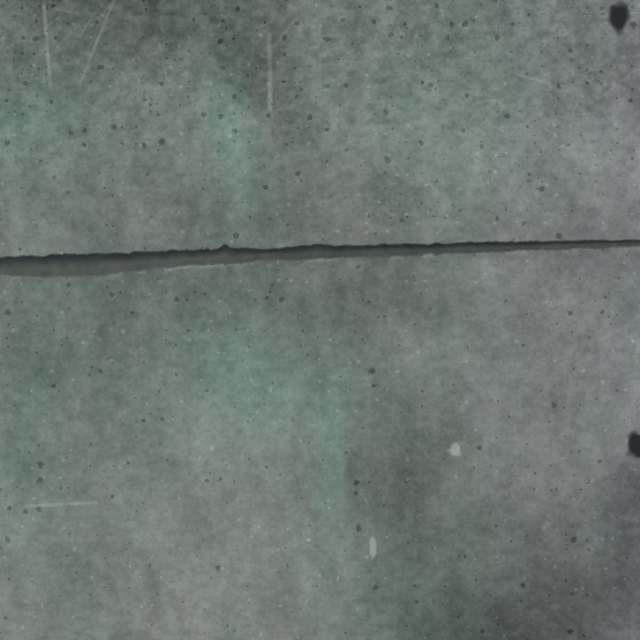
This texture is drawn by a three.js fragment shader. Its source:

```glsl
varying vec2 vUv;

float hash(vec2 p) {
  vec3 q = fract(vec3(p.xyx) * 0.1031);
  q += dot(q, q.yzx + 33.33);
  return fract((q.x + q.y) * q.z);
}

float noise(vec2 p) {
  vec2 i = floor(p), f = fract(p);
  f = f * f * (3.0 - 2.0 * f);
  return mix(mix(hash(i), hash(i + vec2(1, 0)), f.x),
             mix(hash(i + vec2(0, 1)), hash(i + vec2(1, 1)), f.x), f.y);
}

float fbm(vec2 p) {
  float sum = 0.0, amp = 0.5;
  for (int i = 0; i < 5; i++) {
    sum += amp * noise(p);
    p = mat2(1.6, 1.2, -1.2, 1.6) * p + 17.3;
    amp *= 0.55;
  }
  return sum / 1.055;
}

// Soft elliptical stain, 1 at its centre
float stain(vec2 p, vec2 center, vec2 size) {
  vec2 d = (p - center) / size;
  return exp(-dot(d, d));
}

// Thin line from a to b with a soft edge
float scratch(vec2 p, vec2 a, vec2 b, float width) {
  vec2 ab = b - a;
  float t = clamp(dot(p - a, ab) / dot(ab, ab), 0.0, 1.0);
  return 1.0 - smoothstep(0.2 * width, width, length(p - a - ab * t));
}

// Hole with a ragged rim
float hole(vec2 p, vec2 center, vec2 size) {
  float d = length((p - center) / size) + 0.5 * (noise(p * 90.0) - 0.5);
  return 1.0 - smoothstep(0.6, 1.2, d);
}

// Scattered pits, one per cell of a grid
float pits(vec2 p, float cells, float chance) {
  vec2 cell = floor(p * cells);
  vec2 center = 0.3 + 0.4 * vec2(hash(cell + 3.1), hash(cell + 8.7));
  float radius = mix(0.1, 0.28, hash(cell + 21.4));
  float d = length(fract(p * cells) - center) + 0.15 * (noise(p * cells * 5.0) - 0.5);
  return step(hash(cell + 5.9), chance) * (1.0 - smoothstep(0.4 * radius, radius, d));
}

// Broad light and dark areas
float shade(vec2 p) {
  float s = 0.05 * stain(p, vec2(0.96, 0.73), vec2(0.13, 0.10));
  s += 0.035 * stain(p, vec2(0.88, 0.43), vec2(0.16, 0.12));
  s += 0.05 * stain(p, vec2(0.88, 0.28), vec2(0.06, 0.05));
  s += 0.04 * stain(p, vec2(0.36, 0.78), vec2(0.05, 0.13));
  s += 0.03 * stain(p, vec2(0.38, 0.42), vec2(0.13, 0.10));
  s += 0.03 * stain(p, vec2(0.30, 0.14), vec2(0.25, 0.20));
  s -= 0.10 * stain(p, vec2(0.20, 1.00), vec2(0.25, 0.08));
  s -= 0.05 * stain(p, vec2(0.41, 0.91), vec2(0.07, 0.06));
  s -= 0.06 * stain(p, vec2(0.54, 0.54), vec2(0.16, 0.06));
  s -= 0.05 * stain(p, vec2(0.18, 0.50), vec2(0.14, 0.08));
  s -= 0.08 * stain(p, vec2(0.62, 0.24), vec2(0.07, 0.11));
  s -= 0.13 * stain(p, vec2(0.86, 0.04), vec2(0.22, 0.13));
  s -= 0.08 * stain(p, vec2(1.00, 0.22), vec2(0.06, 0.10));
  return s;
}

// Strength of the green tint
float patina(vec2 p) {
  float g = stain(p, vec2(0.36, 0.76), vec2(0.05, 0.14));
  g += 0.8 * stain(p, vec2(0.05, 0.81), vec2(0.20, 0.10));
  g += stain(p, vec2(0.38, 0.41), vec2(0.15, 0.12));
  g += 0.9 * stain(p, vec2(0.53, 0.31), vec2(0.04, 0.14));
  g += 0.8 * stain(p, vec2(0.04, 0.34), vec2(0.09, 0.18));
  g += 0.6 * stain(p, vec2(0.62, 0.08), vec2(0.10, 0.12));
  return g + 0.6 * stain(p, vec2(0.70, 0.84), vec2(0.20, 0.18));
}

void main() {
  vec2 p = vUv;
  vec2 warped = p + 0.07 * (vec2(fbm(p * 7.0), fbm(p * 7.0 + 40.0)) - 0.5);
  float upper = smoothstep(0.60, 0.90, p.y);

  // Mottled wall with vertical runs and fine grain
  float tone = shade(warped) + 0.13 * (fbm(p * 9.0 + 5.0) - 0.5);
  tone += 0.09 * (fbm(p * vec2(38.0, 12.0)) - 0.5);
  tone += mix(0.10, 0.17, upper) * (fbm(p * vec2(75.0, 95.0)) - 0.5);
  tone += 0.035 * (noise(p * 230.0) - 0.5);
  vec3 color = vec3(0.435, 0.480, 0.455) + tone;
  float green = patina(warped) - 0.3 + 0.7 * (fbm(p * vec2(14.0, 6.0) + 9.0) - 0.5);
  color += vec3(-0.032, 0.022, 0.0) * green;
  color += vec3(0.012, -0.004, 0.016) * smoothstep(0.65, 1.0, p.x);

  // Pits and pale flecks
  color -= 0.11 * pits(p, 42.0, mix(0.06, 0.22, upper));
  color -= 0.08 * pits(p + 0.37, 85.0, mix(0.08, 0.20, upper));
  color += 0.07 * pits(p + 0.71, 65.0, 0.09);
  color += 0.16 * hole(p, vec2(0.712, 0.298), vec2(0.009, 0.014));
  color += 0.12 * hole(p, vec2(0.582, 0.145), vec2(0.006, 0.018));

  // Scratches
  float marks = scratch(p, vec2(0.422, 0.83), vec2(0.421, 0.945), 0.006);
  marks += 0.8 * scratch(p, vec2(0.078, 0.87), vec2(0.068, 1.0), 0.005);
  marks += 0.7 * scratch(p, vec2(0.125, 0.87), vec2(0.178, 1.0), 0.004);
  marks += 0.7 * scratch(p, vec2(0.04, 0.209), vec2(0.15, 0.215), 0.004);
  for (int i = 0; i < 18; i++) {
    float k = float(i);
    vec2 start = vec2(hash(vec2(k, 1.0)), mix(0.80, 1.0, hash(vec2(k, 2.0))));
    vec2 span = 0.12 * (vec2(hash(vec2(k, 3.0)), hash(vec2(k, 4.0))) - 0.5);
    marks += 0.4 * scratch(p, start, start + span, 0.003);
  }
  color += 0.13 * marks * (0.35 + 0.65 * noise(p * 60.0));

  // Tapered seam with chipped lips
  float chip = 0.007 * (fbm(p * vec2(60.0, 25.0)) - 0.5);
  float top = 0.598 + 0.042 * p.x - 0.014 * p.x * p.x + chip;
  top += 0.007 * stain(p.xx, vec2(0.352), vec2(0.010));
  top += 0.004 * stain(p.xx, vec2(0.495), vec2(0.025));
  float bottom = 0.575 + 0.04 * p.x - 0.012 * stain(p.xx, vec2(0.12), vec2(0.17)) - chip;
  float seam = smoothstep(bottom - 0.002, bottom + 0.003, p.y);
  seam *= 1.0 - smoothstep(top - 0.003, top + 0.002, p.y);
  float lip = exp(-abs(p.y - bottom + 0.003) / 0.003) * smoothstep(0.45, 0.7, noise(p * 45.0));
  color += 0.13 * lip * (1.0 - 0.6 * p.x);
  color -= 0.05 * exp(-abs(p.y - bottom) / 0.012);
  float depth = clamp((p.y - bottom) / (top - bottom), 0.0, 1.0);
  vec3 seamColor = mix(vec3(0.31, 0.33, 0.315), vec3(0.17, 0.19, 0.195), smoothstep(0.35, 0.95, depth));
  seamColor += 0.08 * (fbm(p * 70.0) - 0.5) - 0.035 * smoothstep(0.2, 0.7, p.x);
  color = mix(color, seamColor, 0.95 * seam);

  // Deep holes at the right
  float holes = hole(p, vec2(0.968, 0.972), vec2(0.017, 0.023));
  holes = max(holes, hole(p, vec2(0.996, 0.306), vec2(0.018, 0.021)));
  color = mix(color, vec3(0.13, 0.14, 0.16), 0.9 * holes);
  gl_FragColor = vec4(clamp(color, 0.0, 1.0), 1.0);
}
```
